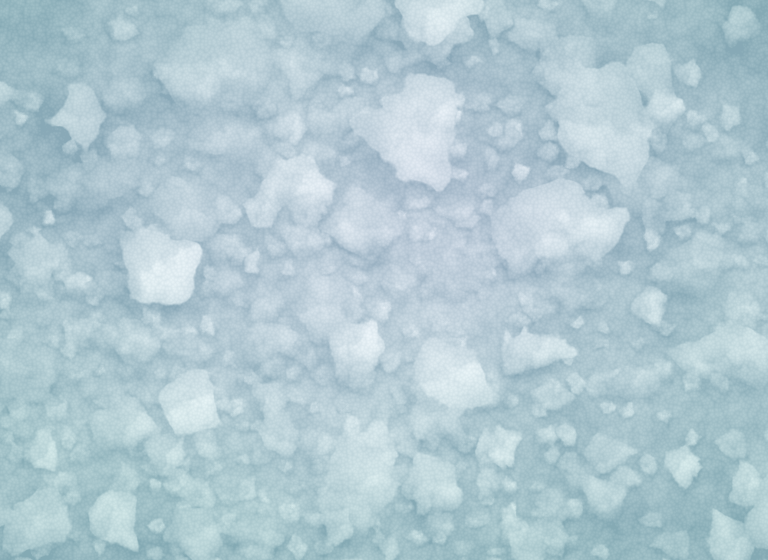
Write a WebGL 2 fragment shader that draws this texture.

```glsl
#version 300 es
precision highp float;
// Broken snow: soft blue-white ground crowded with chunks of four sizes.
// Each chunk is a rounded random polygon with a lit facet, a buried foot and
// a soft shadow; layered sines roughen it and cellular noise adds the grain.
uniform vec2 u_resolution;
out vec4 fragColor;

vec2 hash2(vec2 p) {
  vec3 h = fract(p.xyx * vec3(.1031, .1030, .0973));
  h += dot(h, h.yzx + 33.33);
  return fract((h.xx + h.yz) * h.zy);
}

// Layered, rotated sines, roughly -1 to 1.
float ripple(vec2 p) {
  float sum = 0., amp = .5;
  for (int i = 0; i < 5; i++) {
    p = mat2(.8, .6, -.6, .8) * p * 1.8 + 1.7;
    sum += amp * sin(p.x + 1.5 * sin(p.y));
    amp *= .55;
  }
  return sum;
}

// Distance to the nearest scattered point.
float cellular(vec2 p) {
  vec2 cell = floor(p);
  float nearest = 2.;
  for (int j = -1; j <= 1; j++)
    for (int i = -1; i <= 1; i++) {
      vec2 id = cell + vec2(i, j);
      nearest = min(nearest, length(id + hash2(id + 60.) - p));
    }
  return nearest;
}

float smoothMax(float a, float b, float k) {
  float h = max(k - abs(a - b), 0.) / k;
  return max(a, b) + h * h * k * .25;
}

// Rounded six-sided polygon with random side angles and offsets.
float chunkDistance(vec2 q, vec2 id) {
  float d = -1.;
  for (int k = 0; k < 6; k++) {
    vec2 h = hash2(id + float(k) * 17.3);
    float angle = (float(k) + .8 * h.x) * 1.0472;
    d = smoothMax(d, dot(q, vec2(cos(angle), sin(angle))) - .62 - .42 * h.y, .14);
  }
  return d;
}

// Paints one layer of chunks over the tone, far rows first.
float addChunks(float tone, vec2 p, float size, float density, float glow) {
  vec2 s = p / size * 3.;
  vec2 rough = p + .075 * size * vec2(ripple(s), ripple(s.yx + 9.));
  float pitting = ripple(s * 1.6 + 4.);
  vec2 cell = floor(p / size);
  for (int j = 1; j >= -1; j--)
    for (int i = -1; i <= 1; i++) {
      vec2 id = cell + vec2(i, j);
      vec2 key = id + 50. + size * 900.;
      vec2 place = hash2(key), pick = hash2(key + 37.), look = hash2(key + 71.);
      vec2 centre = (id + .15 + .7 * place) * size;
      if (pick.x > density * (.9 + .7 * ripple(centre * 2.))) continue;

      float radius = size * mix(.24, .44, pick.y);
      vec2 q = (rough - centre) / radius * vec2(.75 + .4 * look.x, 1.15 - .3 * look.x);
      if (dot(q, q) > 5.) continue;
      float d = chunkDistance(q, key);

      // Shadow below and beside the chunk
      float under = smoothstep(.6, -.9, q.y + .25 * q.x);
      tone -= (.15 + .14 * glow) * under * (1. - smoothstep(-.1, .6, d));

      // Body: two facets meeting at a slanted ridge
      float slant = 4.2 + 1.6 * look.y;
      float ridge = dot(q, vec2(cos(slant), sin(slant))) + .3 * pitting;
      float facet = smoothstep(-.08, .2, ridge);
      float lit = .36 + .24 * look.x + glow * (.1 + .35 * look.y)
                + .12 * q.y + (.1 + .2 * glow) * facet
                + .1 * pitting - .16 * smoothstep(-.35, .05, d);
      float edge = .003 / radius;
      float body = smoothstep(edge, -edge, d);
      float buried = mix(1., smoothstep(-1., .1, q.y), step(.6, place.y) * .75);
      tone = mix(tone, lit, body * buried * mix(.55, 1., max(look.y, glow)));
    }
  return tone;
}

void main() {
  vec2 p = gl_FragCoord.xy / u_resolution.y;
  vec2 uv = gl_FragCoord.xy / u_resolution;

  // Trodden ground with faint crumbs
  float tone = .27 + .16 * ripple(p * 2.6) + .1 * ripple(p * vec2(10., 15.));
  vec2 crumbs = p * 36. + .6 * ripple(p * 20.);
  tone += .2 * (.45 - cellular(crumbs));

  tone = addChunks(tone, p, .05, .75, 0.);
  tone = addChunks(tone, p, .085, .7, .08);
  tone = addChunks(tone, p, .14, .62, .25);
  tone = addChunks(tone, p, .23, .42, .5);

  // Dim corners, overall contrast and fine grain
  vec2 off = (uv - vec2(.55, .5)) * vec2(1.15, 1.);
  tone -= .42 * dot(off, off) - .03;
  tone = .39 + 1.4 * (tone - .28);
  tone += .26 * (.45 - cellular(p * 170.));

  // Lavender middle, cyan margins
  float hue = 1. - 2.6 * length((uv - vec2(.56, .6)) * vec2(1., 1.15));
  hue = clamp(hue + .4 * ripple(p * 1.7 + 5.), -1., 1.);
  vec3 colour = mix(vec3(.60, .71, .76), vec3(.84, .90, .92), clamp(tone, -.25, 1.4));
  colour += hue * vec3(.022, -.004, .014);
  fragColor = vec4(clamp(colour, 0., 1.), 1.);
}
```
